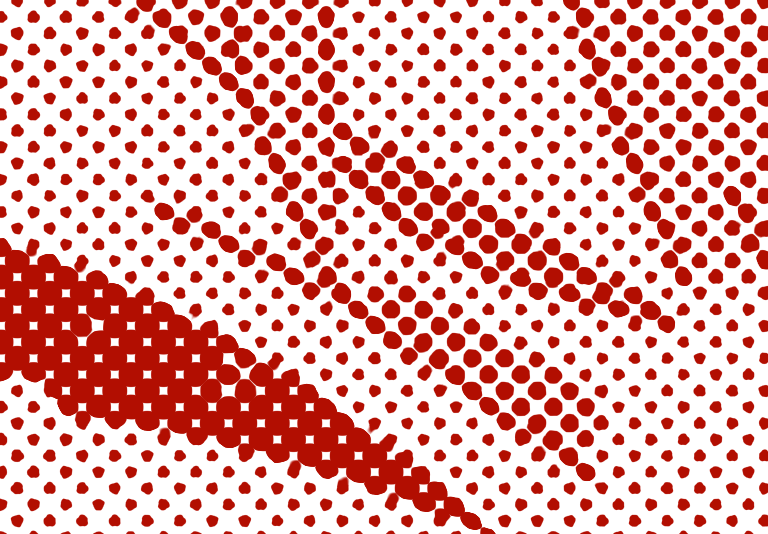
Give the GLSL for this pattern, as a Shadertoy shader.

```glsl
// Red halftone print: a staggered dot screen swelling into diagonal bands and streaks.
#define PITCH 0.03043
#define SCREEN_ORIGIN vec2(0.6105, 0.968)
#define LIGHT 0.36
#define MEDIUM 0.49
#define HEAVY 0.60
#define STROKE 0.69
#define SOLID 0.78
#define STROKE_WIDTH 0.018
#define WOBBLE 0.07
#define INK vec3(0.70, 0.055, 0.005)
#define PAPER vec3(1.0)

float segment(vec2 p, vec2 a, vec2 b) {
    vec2 ap = p - a, ab = b - a;
    return length(ap - ab * clamp(dot(ap, ab) / dot(ab, ab), 0.0, 1.0));
}

float above(float edge, float soft, float x) {
    return smoothstep(edge - soft, edge + soft, x);
}

float hash(vec2 cell) {
    return fract(sin(dot(cell, vec2(127.1, 311.7))) * 43758.55);
}

// Distance to the thin dark contours
float contours(vec2 p) {
    // upper left slope and its short spur
    float d = segment(p, vec2(0.25, 1.0), vec2(0.459, 0.822));
    d = min(d, segment(p, vec2(0.459, 0.822), vec2(0.581, 0.551)));
    d = min(d, segment(p, vec2(0.581, 0.551), vec2(0.646, 0.448)));
    d = min(d, segment(p, vec2(0.431, 0.99), vec2(0.449, 0.87)));
    // upright line
    d = min(d, segment(p, vec2(0.611, 1.0), vec2(0.614, 0.775)));
    d = min(d, segment(p, vec2(0.614, 0.775), vec2(0.630, 0.59)) + 0.006);
    // both sides of the central wedge
    d = min(d, segment(p, vec2(0.637, 0.755), vec2(1.25, 0.40)));
    d = min(d, segment(p, vec2(0.645, 0.69), vec2(0.77, 0.573)));
    d = min(d, segment(p, vec2(0.77, 0.573), vec2(0.95, 0.48)));
    d = min(d, segment(p, vec2(0.95, 0.48), vec2(1.25, 0.40)));
    // long middle slope
    d = min(d, segment(p, vec2(0.30, 0.61), vec2(0.637, 0.442)));
    d = min(d, segment(p, vec2(0.637, 0.442), vec2(1.105, 0.11)));
    // right slope and edge mark
    d = min(d, segment(p, vec2(1.077, 1.0), vec2(1.133, 0.816)));
    d = min(d, segment(p, vec2(1.133, 0.816), vec2(1.283, 0.476)));
    return min(d, segment(p, vec2(1.367, 0.644), vec2(1.438, 0.509)));
}

// Coverage of the solid band, with small worn gaps
float solidBand(vec2 p) {
    float top = 0.546 - 0.2695 * p.x - 0.347 * p.x * p.x;
    float bottom = 0.235 - 0.085 * p.x - 0.192 * p.x * p.x;
    bottom += 0.06 * (1.0 - smoothstep(0.075, 0.13, p.x));
    float band = above(bottom, 0.014, p.y) * (1.0 - above(top, 0.014, p.y));
    float gaps = segment(p, vec2(0.155, 0.382), vec2(0.178, 0.396));
    gaps = min(gaps, segment(p, vec2(0.395, 0.268), vec2(0.465, 0.272)));
    gaps = min(gaps, segment(p, vec2(0.43, 0.325), vec2(0.465, 0.315)));
    return band * (1.0 - 0.45 * exp(-pow(gaps / 0.015, 2.0)));
}

// Dot radius, in units of the screen pitch
float dotRadius(vec2 p) {
    float r = LIGHT + 0.012 * sin(7.0 * p.x + 2.0) + 0.01 * sin(9.0 * p.y - 4.0 * p.x);

    // shaded panel between the left slope and the upright
    float leftEdge = min(0.243 + 1.2 * (1.0 - p.y), 0.459 + 0.45 * (0.822 - p.y));
    float panel = above(leftEdge, 0.02, p.x) * (1.0 - above(0.635, 0.02, p.x));
    r = max(r, mix(LIGHT, MEDIUM, panel * above(0.43, 0.03, p.y)));

    // shaded area at the right
    float rightEdge = 1.077 + 0.4 * (1.0 - p.y);
    float flank = above(rightEdge, 0.015, p.x) * above(0.46, 0.05, p.y);
    r = max(r, mix(LIGHT, MEDIUM, flank));

    // wedge core and shade above the middle slope
    float wedge = segment(p, vec2(0.67, 0.68), vec2(1.06, 0.485));
    r = max(r, mix(HEAVY, LIGHT, above(0.035, 0.015, wedge)));
    float shade = segment(p, vec2(0.74, 0.40), vec2(1.06, 0.22));
    float side = above(0.0, 0.012, p.y - 0.442 + 0.709 * (p.x - 0.637));
    r = max(r, mix(LIGHT, HEAVY - 0.03, side * (1.0 - above(0.07, 0.025, shade))));

    float line = contours(p) / STROKE_WIDTH;
    r = max(r, mix(LIGHT, STROKE, exp(-line * line)));
    return max(r, mix(LIGHT, SOLID, solidBand(p)));
}

void mainImage(out vec4 fragColor, in vec2 fragCoord) {
    vec2 p = fragCoord / iResolution.y;

    // nearest dot of the diagonal screen
    vec2 grid = (p - SCREEN_ORIGIN) / PITCH;
    vec2 diagonal = 0.5 * vec2(grid.x + grid.y, grid.y - grid.x);
    vec2 cell = floor(diagonal + 0.5);
    vec2 f = diagonal - cell;
    vec2 offset = vec2(f.x - f.y, f.x + f.y);

    // rough octagonal dot shape, rounder as it grows
    float radius = dotRadius(p);
    float rough = WOBBLE * (1.0 - smoothstep(0.4, 0.7, radius));
    float phase = 6.2832 * hash(cell);
    float angle = atan(offset.y, offset.x + 1e-6);
    vec2 q = abs(offset);
    float octagon = 1.04 * max(max(q.x, q.y), 0.7071 * (q.x + q.y));
    float dist = mix(length(offset), octagon, 0.5);
    radius *= 1.0 + rough * (sin(3.0 * angle + phase) + 0.6 * sin(5.0 * angle - 2.0 * phase));
    radius += 0.4 * rough * (hash(cell + 17.0) - 0.5);

    float pixel = 0.75 / (iResolution.y * PITCH);
    float ink = 1.0 - smoothstep(-pixel, pixel, dist - radius);
    fragColor = vec4(mix(PAPER, INK, ink), 1.0);
}
```
